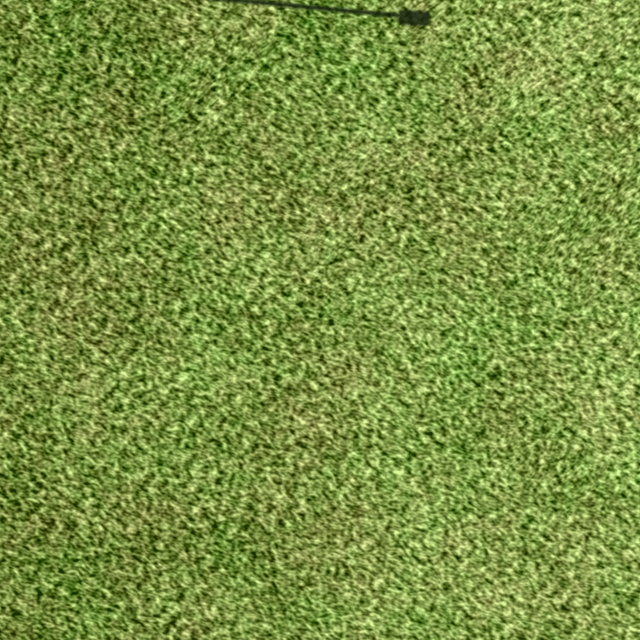
A WebGL 1 fragment shader for this texture:

```glsl
precision highp float;
// Sunlit mown lawn: short blades from stretched gradient noise in two leanings,
// over slow patches of light and dry grass, with the thin shadow of a pole
// and its blunt head falling across the upper edge.

#define TONE_MEAN 0.465
#define BLADE_CONTRAST 0.88
#define FINE_CONTRAST 0.66
#define CLUMP_CONTRAST 0.42
#define PATCH_CONTRAST 0.62
#define BLADE_SCALE vec2(78.0, 128.0)
#define FINE_SCALE vec2(145.0, 225.0)
#define LEAN_MAIN -0.65
#define LEAN_OTHER 0.40
#define DRYNESS 0.42
#define SHADOW_DEPTH 0.88

uniform vec2 u_resolution;

const vec3 SHADE_GREEN = vec3(0.23, 0.32, 0.04);
const vec3 LIGHT_GREEN = vec3(0.77, 0.86, 0.52);
const vec3 DRY_TINT = vec3(0.15, -0.05, 0.08);
const vec3 SHADOW_COLOR = vec3(0.05, 0.09, 0.03);

float hash(vec2 cell) {
  vec3 q = fract(cell.xyx * vec3(0.1031, 0.1030, 0.0973));
  q += dot(q, q.yzx + 33.33);
  return fract((q.x + q.y) * q.z);
}

float cornerSlope(vec2 cell, vec2 offset) {
  float angle = 6.2832 * hash(cell);
  return dot(vec2(cos(angle), sin(angle)), offset);
}

// Gradient noise, about -0.7 to 0.7.
float noise(vec2 p) {
  vec2 i = floor(p);
  vec2 f = p - i;
  vec2 w = f * f * f * (f * (f * 6.0 - 15.0) + 10.0);
  vec2 e = vec2(1.0, 0.0);
  float low = mix(cornerSlope(i, f), cornerSlope(i + e, f - e), w.x);
  float high = mix(cornerSlope(i + e.yx, f - e.yx), cornerSlope(i + 1.0, f - 1.0), w.x);
  return mix(low, high, w.y);
}

vec2 rotate(vec2 p, float angle) {
  float c = cos(angle);
  float s = sin(angle);
  return vec2(c * p.x + s * p.y, c * p.y - s * p.x);
}

// Blades lying along one direction, coarse plus fine.
float blades(vec2 p, float lean, float seed) {
  vec2 q = rotate(p, lean);
  float coarse = noise(q * BLADE_SCALE + seed);
  float fine = noise(rotate(q, 0.35) * FINE_SCALE + seed + 57.0);
  return BLADE_CONTRAST * coarse + FINE_CONTRAST * fine;
}

// Distance to a straight stroke from a to b.
float strokeDistance(vec2 p, vec2 a, vec2 b) {
  vec2 along = b - a;
  float t = clamp(dot(p - a, along) / dot(along, along), 0.0, 1.0);
  return length(p - a - along * t);
}

float poleShadow(vec2 p) {
  float pole = strokeDistance(p, vec2(0.30, 1.006), vec2(0.64, 0.974)) - 0.003;
  vec2 side = abs(rotate(p - vec2(0.647, 0.972), -0.07)) - vec2(0.019, 0.006);
  float head = length(max(side, 0.0)) - 0.005;
  return 1.0 - smoothstep(-0.003, 0.004, min(pole, head));
}

void main() {
  vec2 p = gl_FragCoord.xy / u_resolution.y;

  // Bend the grain slightly so blades do not run in straight rows.
  vec2 bend = vec2(noise(p * 38.0 + 11.0), noise(p * 38.0 + 83.0));
  vec2 q = p + 0.0025 * bend;

  // Blend the two leanings while keeping the contrast even.
  float turn = 0.55 * (p.x + p.y - 1.4) + 0.6 * noise(p * 5.0 + 31.0);
  float other = smoothstep(-0.15, 0.45, turn);
  float grain = sqrt(1.0 - other) * blades(q, LEAN_MAIN, 140.0)
              + sqrt(other) * blades(q, LEAN_OTHER, 290.0);
  grain += CLUMP_CONTRAST * noise(rotate(q, 0.5) * 62.0 + 19.0);

  // Slow light and dark patches, brighter toward the right.
  float patches = 0.24 * (p.x - 0.5) + 0.24 * noise(p * 4.0 + 5.0)
                + 0.24 * noise(p * 11.0 + 43.0) + 0.20 * noise(p * 25.0 + 71.0);
  float tone = clamp(TONE_MEAN + grain + PATCH_CONTRAST * patches, -0.25, 1.2);

  // Tan where the grass is dry, deeper green where it is lush.
  float dry = 0.7 * noise(p * 5.0 + 97.0) + 0.6 * noise(p * 13.0 + 61.0)
            + 0.6 * noise(q * 42.0 + 27.0) - 0.3 * (p.x - 0.5);
  vec3 color = mix(SHADE_GREEN, LIGHT_GREEN, tone);
  color += DRYNESS * DRY_TINT * dry;

  color = mix(color, SHADOW_COLOR + 0.1 * color, SHADOW_DEPTH * poleShadow(p));
  gl_FragColor = vec4(clamp(color, 0.0, 1.0), 1.0);
}
```
